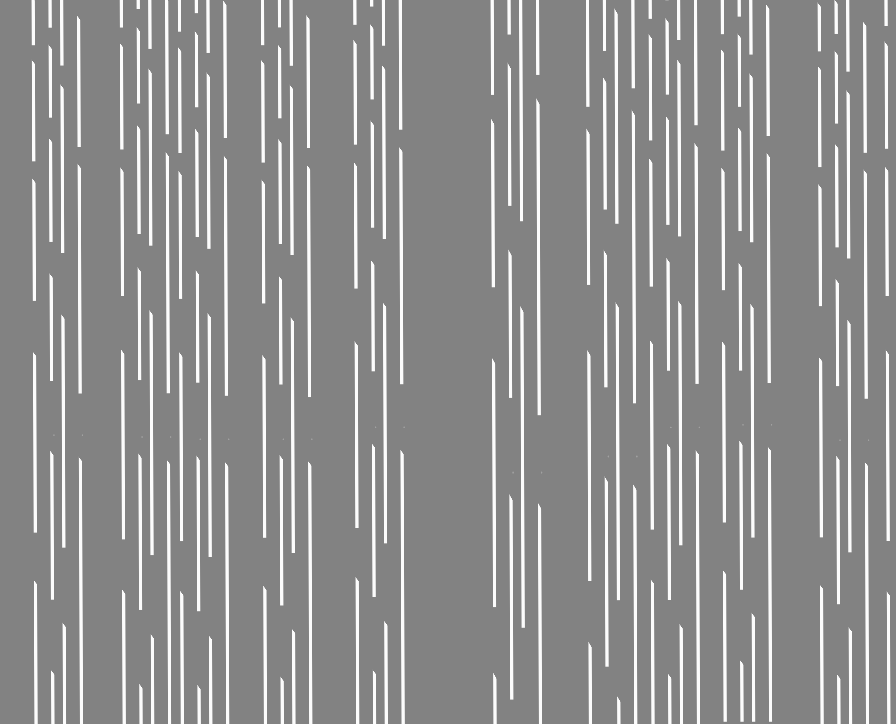
Write a WebGL 2 fragment shader that draws this pattern.

```glsl
#version 300 es
precision highp float;
// Thin white dashed strands in bundles of four on flat grey. Every bundle
// repeats one dash rhythm, which lengthens downward by a quadratic formula,
// and each bundle is stretched and shifted a little. Unit: canvas height.

#define PITCH 0.1071       // mean distance between bundles
#define FIRST_X 0.0458     // left strand of the first bundle
#define WANDER 0.0161      // sideways wander of the bundles
#define HALF_WIDTH 0.00223 // half the width of a strand
#define LEAN 0.004         // drift to the right from top to bottom
#define SLANT 1.3          // slope of the upper dash ends
#define PIVOT 0.479        // depth about which bundles stretch
#define SHIFT 0.013        // largest vertical shift of a bundle
#define SOFTNESS 0.71      // edge ramp in output samples
#define GREY vec3(0.51)
#define WHITE vec3(0.99)

uniform vec2 u_resolution;
out vec4 fragColor;

// Per strand: x offset, then the quadratic coefficients of its dash starts
const vec4 STRANDS[4] = vec4[4](
    vec4(0.0000, 0.0804, 0.1254, 0.0378),
    vec4(0.0233, 0.0595, 0.0997, 0.0289),
    vec4(0.0394, 0.1141, 0.2629, 0.0539),
    vec4(0.0627, 0.0193, 0.1045, 0.0997));

float hash(vec2 p) {
    return fract(sin(dot(p, vec2(127.1, 311.7))) * 43758.5453);
}

// Coverage from a signed distance, negative inside
float cover(float dist, float ramp) {
    return clamp(0.5 - dist / ramp, 0.0, 1.0);
}

float dashStart(vec4 strand, float n) {
    return strand.y + n * (strand.z + n * strand.w);
}

// Gaps are short near the top and wide from the middle down
float gapAbove(float depth, vec2 seed) {
    float gap = mix(0.027, 0.085, smoothstep(0.31, 0.46, depth));
    return gap * (0.75 + 0.5 * hash(seed));
}

// All dashes of one strand; dx is the distance from its centre line
float strandDashes(int k, float dx, float depth, float ramp) {
    float across = cover(abs(dx) - HALF_WIDTH, ramp);
    float along = 0.0;
    for (int i = -1; i < 5; i++) {
        float n = float(i);
        float top = dashStart(STRANDS[k], n);
        float next = dashStart(STRANDS[k], n + 1.0);
        float bottom = next - gapAbove(next, vec2(float(k), n + 1.0));
        bottom = min(bottom, 1.005);
        if (bottom <= top) continue;
        top += SLANT * (dx + HALF_WIDTH);
        along = max(along, cover(max(top - depth, depth - bottom), ramp));
    }
    return across * along;
}

// Four strands of one bundle, with faint specks beside the odd ones
float bundle(float x, float depth, float ramp) {
    float ink = 0.0;
    for (int k = 0; k < 4; k++) {
        float dx = x - STRANDS[k].x;
        ink = max(ink, strandDashes(k, dx, depth, ramp));
        if (k % 2 == 1) {
            float speck = length(vec2(dx - 0.003, depth - 0.597)) - 0.001;
            ink = max(ink, 0.25 * cover(speck, ramp));
        }
    }
    return ink;
}

void main() {
    vec2 p = gl_FragCoord.xy / u_resolution.y;
    float ramp = SOFTNESS / u_resolution.y;
    float depth = 1.0 - p.y;
    float x = p.x - FIRST_X - LEAN * depth;

    // Find the bundle; one in twelve is left out
    float id = floor((x + 0.02) / PITCH);
    float present = mod(id, 12.0) == 5.0 ? 0.0 : 1.0;
    x -= id * PITCH + WANDER * sin(2.0 * id);

    // Stretch it about the pivot, most strongly beside the empty place
    float beside = abs(mod(id, 12.0) - 6.3);
    float swell = 1.0 - smoothstep(0.2, 1.7, beside);
    float stretch = 1.0 + 0.07 * hash(vec2(id, 3.0)) + 0.34 * swell;
    float shift = SHIFT * (2.0 * hash(vec2(id, 8.0)) - 1.0);
    float rhythm = PIVOT + (depth - PIVOT - shift) / stretch;

    float ink = present * bundle(x, rhythm, ramp);
    fragColor = vec4(mix(GREY, WHITE, ink), 1.0);
}
```
